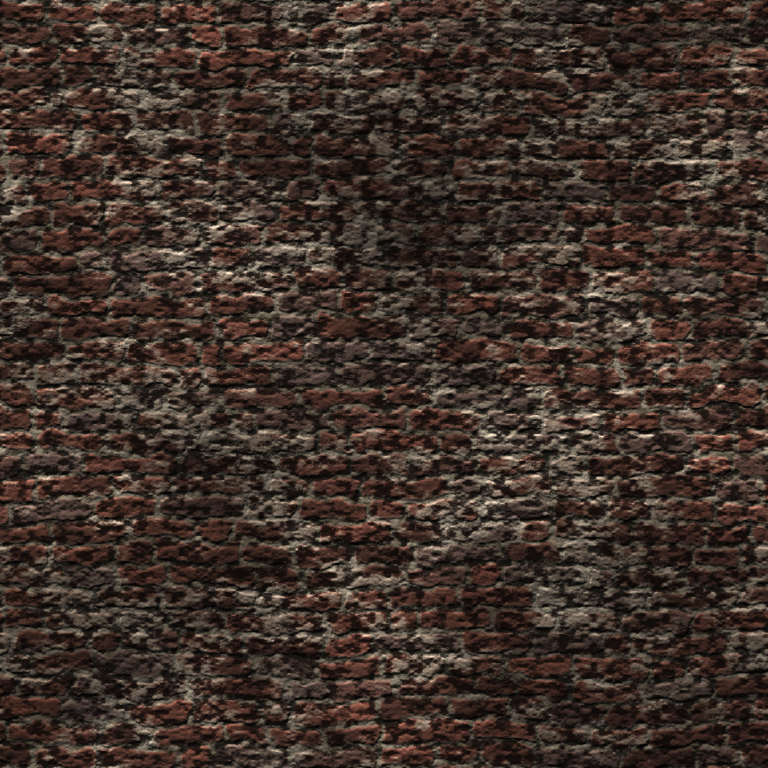
Reproduce this texture procedurally as a Shadertoy shader.

```glsl
// Old, sooty brick wall: wavy courses of uneven bricks in crumbling pale mortar.
// A height field of rounded bricks plus grain is lit from above; hashes vary each
// brick, and periodic noise adds smeared mortar, pits and stains. It tiles.

#define ROWS 34.0          // courses down the canvas
#define COLS 12.0          // bricks along a course
#define JOINT 0.0034       // half width of a mortar joint
#define WEAR 0.017         // raggedness of the brick outlines
#define WAVE 0.020         // sag of the courses
#define RELIEF 0.0028      // sampling distance for the lighting
#define LIGHT 1.75         // strength of the relief
#define BRICK_DARK vec3(0.19, 0.125, 0.105)
#define BRICK_RED vec3(0.37, 0.220, 0.180)
#define BRICK_GREY vec3(0.29, 0.250, 0.230)
#define MORTAR_DARK vec3(0.29, 0.260, 0.215)
#define MORTAR_PALE vec3(0.49, 0.460, 0.405)

float hash(vec2 p) {
    return fract(sin(dot(p + 0.37, vec2(127.1, 311.7))) * 43758.5453);
}

// Value noise that repeats over the unit square
float noise(vec2 uv, vec2 freq) {
    vec2 p = uv * freq, i = floor(p), f = fract(p);
    f = f * f * (3.0 - 2.0 * f);
    vec2 a = mod(i, freq), b = mod(i + 1.0, freq);
    return mix(mix(hash(a), hash(vec2(b.x, a.y)), f.x),
               mix(hash(vec2(a.x, b.y)), hash(b), f.x), f.y);
}

float fbm(vec2 uv, vec2 freq) {
    float sum = 0.0, amp = 0.533;
    for (int k = 0; k < 4; k++) {
        sum += amp * noise(uv, freq);
        freq *= 2.0;
        amp *= 0.5;
    }
    return sum;
}

// Uneven position of the joint to the left of brick i
float jointX(float i, float row) {
    return i + 0.70 * (hash(vec2(mod(i, COLS), row) + 3.7) - 0.5);
}

// Brick coverage, 0 in mortar and 1 on a brick; id names the brick
float brickMask(vec2 uv, out vec2 id) {
    vec2 p = uv;
    p.y += WAVE * (fbm(uv, vec2(5.0, 6.0)) - 0.5);
    p += WEAR * (vec2(fbm(uv, vec2(47.0, 61.0)), fbm(uv, vec2(43.0, 57.0))) - 0.5);

    float y = p.y * ROWS;
    float row = mod(floor(y), ROWS);
    float x = p.x * COLS + 0.5 * mod(row, 2.0) + 0.4 * hash(vec2(row, 9.2));
    float i = floor(x);
    if (x < jointX(i, row)) i -= 1.0;
    else if (x >= jointX(i + 1.0, row)) i += 1.0;
    id = vec2(mod(i, COLS), row);

    // Rounded box, measured in canvas units
    float left = jointX(i, row), right = jointX(i + 1.0, row);
    vec2 halfSize = 0.5 * vec2((right - left) / COLS, 1.0 / ROWS) - JOINT;
    vec2 local = vec2((x - 0.5 * (left + right)) / COLS, (fract(y) - 0.5) / ROWS);
    float radius = 0.006;
    vec2 q = abs(local) - halfSize + radius;
    float d = length(max(q, 0.0)) + min(max(q.x, q.y), 0.0) - radius;
    return 1.0 - smoothstep(-0.0025, 0.0020, d);
}

float grainAt(vec2 uv) {
    return fbm(uv, vec2(97.0, 151.0));
}

float heightAt(vec2 uv) {
    vec2 id;
    float mask = brickMask(uv, id);
    return mask * (0.34 + 0.18 * hash(id + 5.1)) + 0.80 * grainAt(uv);
}

void mainImage(out vec4 fragColor, in vec2 fragCoord) {
    vec2 uv = fragCoord / iResolution.xy;
    vec2 id;
    float mask = brickMask(uv, id);
    float grain = grainAt(uv);
    float blotch = fbm(uv, vec2(31.0, 53.0));
    float patches = fbm(uv, vec2(11.0, 15.0));

    // Bricks: dark to red, some grey, mottled within
    float tone = 0.65 * hash(id + 1.3) + 1.3 * (blotch - 0.5) + 0.22;
    vec3 brick = mix(BRICK_DARK, BRICK_RED, clamp(tone, 0.0, 1.1));
    brick = mix(brick, BRICK_GREY, 0.75 * smoothstep(0.68, 0.95, hash(id + 8.6)));

    // Mortar: grimy to chalky, smeared over parts of the bricks
    float chalk = smoothstep(0.34, 0.72, 0.35 * patches + 0.40 * blotch + 0.25 * grain);
    vec3 mortar = mix(MORTAR_DARK, MORTAR_PALE, chalk);
    float smear = smoothstep(0.51, 0.62, 0.35 * patches + 0.40 * blotch + 0.25 * grain);
    vec3 color = mix(mortar, brick, mask * (1.0 - 0.75 * smear));

    // Light from above, with dark pits and crevices
    float slope = heightAt(uv) - heightAt(uv + RELIEF * vec2(-0.35, 1.0));
    float light = clamp(0.88 + LIGHT * slope, 0.08, 2.0);
    float pits = mix(0.32, 1.12, smoothstep(0.28, 0.60, grain));

    // Broad stains and a sooty area near the middle
    float stain = mix(0.72, 1.10, smoothstep(0.28, 0.70, fbm(uv, vec2(4.0, 5.0))));
    vec2 soot = (uv - vec2(0.54, 0.64)) / vec2(0.10, 0.12);
    stain *= 1.0 - 0.38 * exp(-dot(soot, soot));

    color = color * light * pits * stain + vec3(0.020, 0.015, 0.012);
    fragColor = vec4(clamp(color, 0.0, 1.0), 1.0);
}
```
